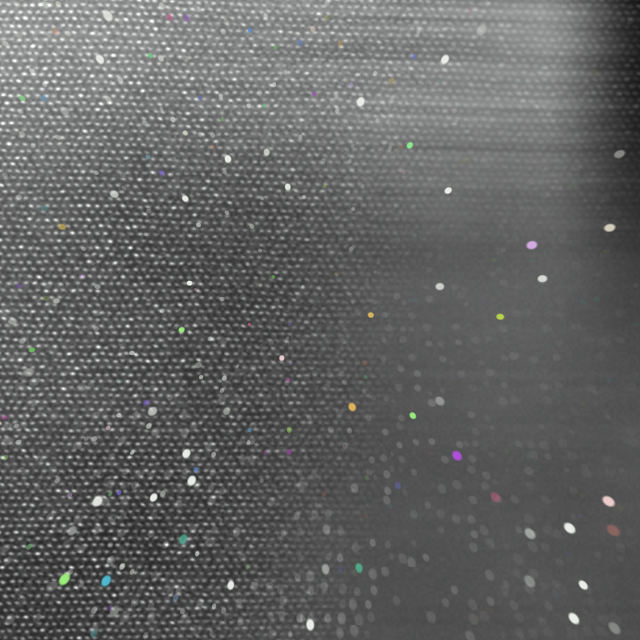
A Shadertoy shader for this texture:

```glsl
// Dark woven sheet seen close up: staggered rows of shiny beads, sharp on the
// left and melting into haze on the right, lit from the top edge.
// Layers: broad light, bead lattice, row streaks, then scattered lens glints.

const vec2 BEAD_COUNT = vec2(76.0, 92.0);
const vec2 LENS_CENTER = vec2(0.46, 0.55);
const vec3 SHEET_TINT = vec3(0.996, 1.008, 1.0);

float hash(vec2 p) {
    vec3 q = fract(vec3(p.xyx) * 0.1031);
    q += dot(q, q.yzx + 33.33);
    return fract((q.x + q.y) * q.z);
}

float noise(vec2 p) {
    vec2 cell = floor(p), f = fract(p);
    f = f * f * (3.0 - 2.0 * f);
    float low = mix(hash(cell), hash(cell + vec2(1, 0)), f.x);
    float high = mix(hash(cell + vec2(0, 1)), hash(cell + vec2(1, 1)), f.x);
    return mix(low, high, f.y);
}

float fbm(vec2 p) {
    float sum = 0.0, weight = 0.5;
    for (int i = 0; i < 4; i++) {
        sum += weight * noise(p);
        p = p * 2.03 + 17.0;
        weight *= 0.5;
    }
    return sum / 0.9375;
}

// Broad light: bright top, lifted left edge, dark upper right corner
float sheetLight(vec2 p) {
    float light = 0.315 + 0.06 * smoothstep(0.15, 0.65, p.y);
    light += 0.23 * smoothstep(0.6, 1.0, p.y);
    light += 0.07 * (1.0 - smoothstep(0.0, 0.4, p.x)) * smoothstep(0.0, 0.5, p.y);
    light -= 0.035 * exp(-12.0 * dot(p - vec2(0.4, 0.52), p - vec2(0.4, 0.52)));
    light += 0.07 * (fbm(p * 5.0) - 0.5);
    float corner = smoothstep(0.84, 1.02, p.x) * smoothstep(0.25, 0.95, p.y);
    return light * (1.0 - 0.82 * corner);
}

// Staggered soft beads, each with its own brightness; blur widens them
float beads(vec2 p, float blur) {
    vec2 bend = vec2(noise(p * 7.0), noise(p * 6.0 + 40.0)) - 0.5;
    vec2 q = (p + 0.006 * bend) * BEAD_COUNT;
    q.y += 3.0 * p.x * (p.y - 0.15);
    q.x += 0.5 * mod(floor(q.y), 2.0);
    vec2 id = floor(q);
    vec2 d = fract(q) - 0.5 - 0.22 * (vec2(hash(id), hash(id + 71.0)) - 0.5);
    d.y += 0.35 * d.x * (hash(id + 23.0) - 0.3);
    float gain = 0.65 + 0.45 * hash(id + 9.0) + 0.6 * step(0.9, hash(id + 5.0));
    vec2 spread = vec2(0.29, 0.24) * (1.0 + 0.3 * blur);
    return gain * exp(-dot(d / spread, d / spread));
}

// One oval per occupied cell, stretched away from the lens centre.
// Returns coverage and a random number for its colour.
vec2 scatter(vec2 p, float cells, float density, float radius, float seed) {
    vec2 id = floor(p * cells);
    vec2 jitter = vec2(hash(id + seed), hash(id + seed + 31.0));
    vec2 center = (id + 0.25 + 0.5 * jitter) / cells;
    vec2 away = center - LENS_CENTER;
    float reach = length(away);
    vec2 axis = away / max(reach, 0.001);
    vec2 d = p - center;
    d = vec2(dot(d, axis), dot(d, vec2(-axis.y, axis.x)));
    d.x /= 1.0 + 0.9 * reach;
    float size = radius * (0.65 + 0.4 * hash(id + seed + 57.0) + 0.6 * reach);
    float shape = 1.0 - smoothstep(0.6, 1.15, length(d) / size);
    float present = step(hash(id + seed + 83.0), density);
    return vec2(shape * present, hash(id + seed + 97.0));
}

// Mostly white, sometimes a rainbow hue
vec3 glintColor(float pick) {
    vec3 hue = 0.58 + 0.3 * cos(6.2832 * (pick * 9.0 + vec3(0.0, 0.33, 0.67)));
    return mix(vec3(0.87, 0.88, 0.86), hue, smoothstep(0.6, 0.8, pick));
}

void mainImage(out vec4 fragColor, in vec2 fragCoord) {
    vec2 p = fragCoord / iResolution.xy;

    float wobble = 0.1 * (fbm(p * 6.0 + 8.0) - 0.5);
    float focus = 1.0 - smoothstep(0.4, 0.7, p.x + wobble - 0.22 * (p.y - 0.5));
    float upper = smoothstep(0.5, 0.95, p.y);
    float light = sheetLight(p);

    // Bead relief, strongest toward the left
    float contrast = focus * mix(0.4, 0.26, smoothstep(0.05, 0.5, p.x));
    contrast += 0.1 * upper * (1.0 - focus);
    contrast *= 0.75 + 0.5 * fbm(p * 14.0);
    float tone = light + contrast * (beads(p, 1.0 - focus) - 0.27);

    // Long row streaks in the upper haze, fine grain where it is sharp
    float streak = noise(vec2(p.x * 3.0, (p.y + 0.012 * p.x) * 85.0)) - 0.5;
    tone += streak * light * (0.05 + 0.22 * upper * smoothstep(0.25, 0.65, p.x));
    tone += (noise(p * 230.0) - 0.5) * (0.025 + 0.09 * focus);
    vec3 color = max(tone, 0.03) * SHEET_TINT;

    // Faint defocused specks, small glitter, and a few bright glints
    float lowBand = smoothstep(0.75, 0.2, p.y) * smoothstep(1.0, 0.45, p.x);
    vec2 haze = scatter(p, 44.0, 0.35, 0.0055, 11.0);
    color += haze.x * (0.05 + 0.09 * haze.y) * (0.15 + lowBand);
    vec2 glitter = scatter(p, 50.0, 0.13, 0.0036, 211.0);
    float glitterGain = (0.2 + 0.5 * glitter.y) * (0.12 + 0.88 * focus);
    color = mix(color, glintColor(fract(glitter.y * 7.0)), glitter.x * glitterGain);
    vec2 glint = scatter(p, 15.0, 0.26, 0.0058, 401.0);
    float glintGain = mix(0.35, 1.0, smoothstep(0.1, 0.7, fract(glint.y * 13.0)));
    color = mix(color, glintColor(glint.y) * 1.06, glint.x * glintGain);

    fragColor = vec4(clamp(color, 0.0, 1.0), 1.0);
}
```
